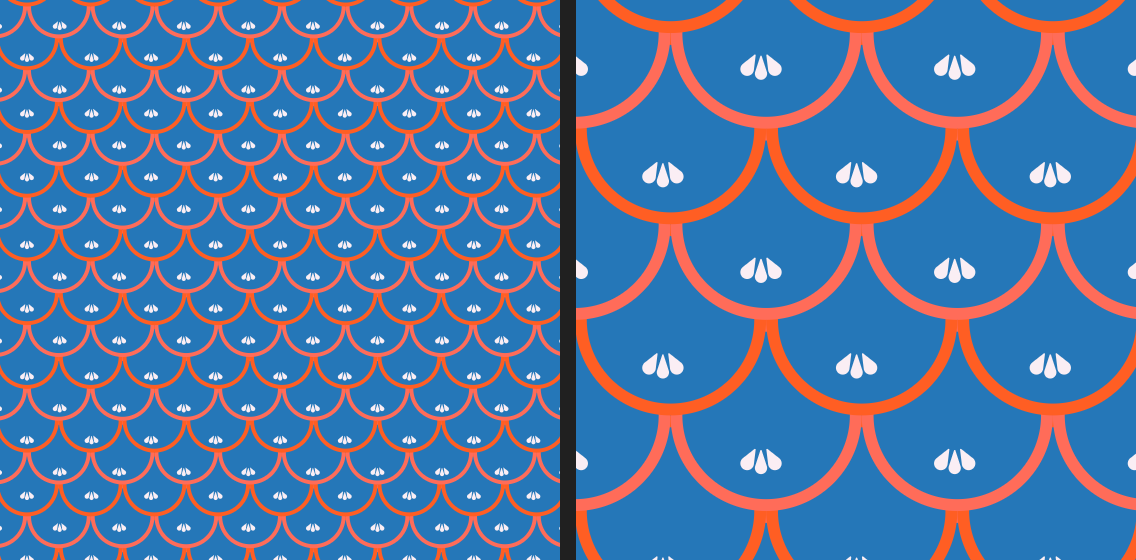
Left, the full canvas; right, a detail of the centre.
Reproduce this pattern procedurally as a three.js fragment shader.

```glsl
// Overlapping fish scales in staggered rows, outlined in orange and coral,
// each holding a fan of three pale drops. Rows are painted from below upward,
// so every scale covers the one beneath; drops drift slowly against the grid.

varying vec2 vUv;

// Lengths below are in scale radii; RADIUS is in canvas units.
const float RADIUS = 0.0569;
const vec2 GRID_SHIFT = vec2(-0.847, 0.796);
const float LINE_WIDTH = 0.124;

// Drop drift: sideways over six columns, upward over three bands of four rows.
const float DRIFT_COLUMNS = 6.0;
const float DRIFT_PHASE = 4.0;
const float DRIFT_START = -0.106;
const float DRIFT_STEP = 0.0263;
const float BAND_ROWS = 4.0;
const float DROP_HEIGHT = 0.385;
const float HEIGHT_STEP = 0.125;

// Drop shape: bulb centre, bulb radius and tip.
const vec2 MIDDLE_BULB = vec2(0.0, -0.060);
const vec2 MIDDLE_TIP = vec2(0.0, 0.120);
const vec2 SIDE_BULB = vec2(0.145, -0.012);
const vec2 SIDE_TIP = vec2(0.064, 0.132);
const float MIDDLE_RADIUS = 0.064;
const float SIDE_RADIUS = 0.071;
const float TIP_RADIUS = 0.008;

const vec3 BLUE = vec3(0.145, 0.467, 0.722);
const vec3 ORANGE = vec3(1.0, 0.368, 0.137);
const vec3 CORAL = vec3(1.0, 0.425, 0.350);
const vec3 PALE = vec3(0.980, 0.935, 0.955);

// Share of a pixel lying inside a signed distance.
float coverage(float dist, float pixel) {
  return clamp(0.5 - dist / pixel, 0.0, 1.0);
}

// Signed distance to a drop tapering from its bulb to its tip.
float dropDistance(vec2 p, vec2 bulb, vec2 tip, float radius) {
  float len = length(tip - bulb);
  vec2 axis = (tip - bulb) / len;
  p -= bulb;
  p = vec2(abs(p.x * axis.y - p.y * axis.x), dot(p, axis));
  float slope = (radius - TIP_RADIUS) / len;
  float rise = sqrt(1.0 - slope * slope);
  float along = dot(p, vec2(-slope, rise));
  if (along < 0.0) return length(p) - radius;
  if (along > rise * len) return length(p - vec2(0.0, len)) - TIP_RADIUS;
  return dot(p, vec2(rise, slope)) - radius;
}

// Fan of one upright drop between two mirrored ones.
float fanDistance(vec2 p) {
  p.x = abs(p.x);
  return min(dropDistance(p, MIDDLE_BULB, MIDDLE_TIP, MIDDLE_RADIUS),
             dropDistance(p, SIDE_BULB, SIDE_TIP, SIDE_RADIUS));
}

// Paints one row of scales over the colour below; grid.y runs downward.
vec3 paintRow(vec3 below, vec2 grid, float row, float pixel) {
  float odd = mod(row, 2.0);
  float x = grid.x + odd;
  float column = floor(0.5 * x + 0.5);
  vec2 p = vec2(x - 2.0 * column, grid.y - row);

  // Disc and outline
  float edge = length(p) - 1.0;
  float outline = coverage(-edge - LINE_WIDTH, pixel);
  vec3 scale = mix(BLUE, mix(ORANGE, CORAL, odd), outline);

  // Drops
  float drift = DRIFT_START
    + DRIFT_STEP * mod(column + DRIFT_PHASE, DRIFT_COLUMNS);
  float band = floor(row / BAND_ROWS);
  float height = DROP_HEIGHT + HEIGHT_STEP * mod(2.0 * band, 3.0);
  float fan = fanDistance(vec2(p.x - drift, 1.0 - p.y - height));
  scale = mix(scale, PALE, coverage(fan, pixel));

  return mix(below, scale, coverage(edge, pixel));
}

void main() {
  vec2 grid = vec2(vUv.x, 1.0 - vUv.y) / RADIUS + GRID_SHIFT;
  float pixel = fwidth(grid.y);
  float row = floor(grid.y);

  vec3 color = BLUE;
  for (int i = 0; i < 3; i++) {
    color = paintRow(color, grid, row + 1.0 - float(i), pixel);
  }
  gl_FragColor = vec4(color, 1.0);
}
```
